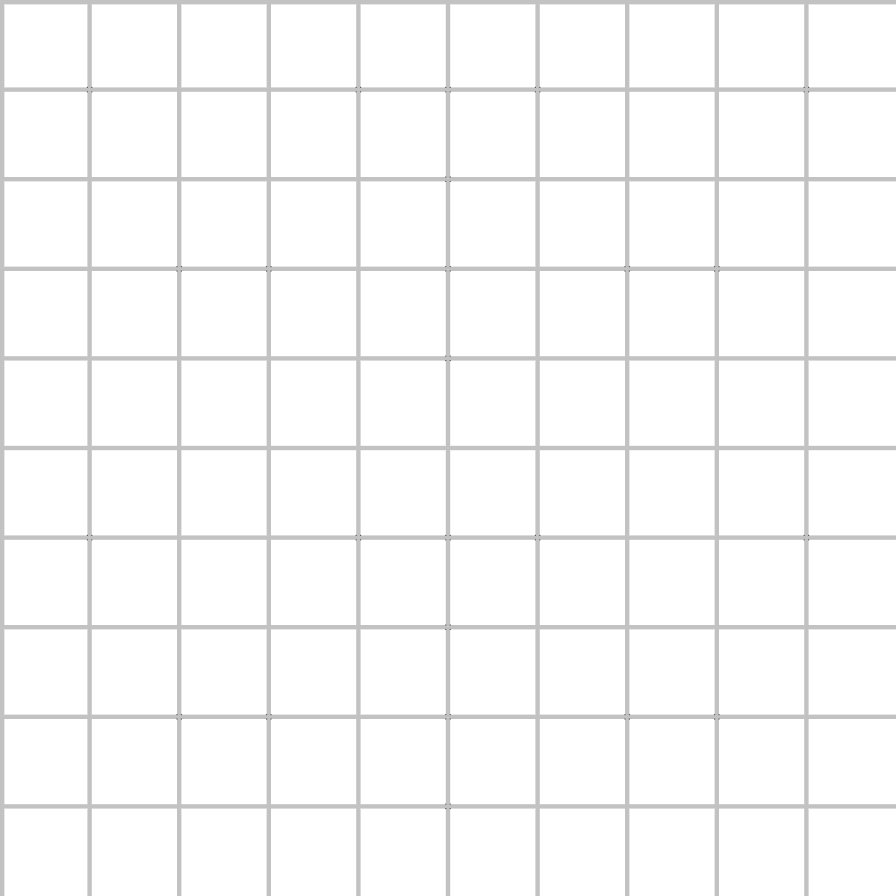
Reproduce this pattern procedurally as a Shadertoy shader.

```glsl
// Ten by ten grid of thin grey lines on white, with tiny dark specks at some crossings.

const float CELLS = 10.0;
const float LINE_WIDTH = 0.0049;
const float SPECK_SIZE = 0.0013;
const vec3 PAPER_COLOR = vec3(1.0);
const vec3 LINE_COLOR = vec3(0.76);
const vec3 SPECK_COLOR = vec3(0.35);

// Antialiased coverage of a band of the given width, per axis
vec2 bandCoverage(vec2 dist, float width, vec2 pixel) {
    return clamp((0.5 * width - dist) / pixel + 0.5, 0.0, 1.0)
         * min(vec2(1.0), width / pixel);
}

// Index of the nearest line; the right and bottom borders stay open
vec2 nearestLine(vec2 p, float cells) {
    return min(floor(p * cells + 0.5), cells - 1.0);
}

// Signed offset from the line; border lines sit fully inside the canvas
vec2 lineOffset(vec2 p, vec2 index, float cells, float width) {
    return p - max(index / cells, 0.5 * width);
}

// Crossings that carry specks follow a rule that repeats every five lines
float hasSpecks(vec2 index) {
    vec2 phase = mod(index, 5.0);
    vec2 squares = mod(phase * phase, 5.0);
    bool middleColumn = phase.x < 0.5;
    bool speckedRow = mod(phase.y, 2.0) > 0.5;
    bool paired = speckedRow && abs(squares.x - squares.y) < 0.5;
    bool inside = min(index.x, index.y) > 0.5 && phase.y > 0.5;
    return inside && (middleColumn || paired) ? 1.0 : 0.0;
}

void mainImage(out vec4 fragColor, in vec2 fragCoord) {
    vec2 pixel = 1.0 / iResolution.xy;
    vec2 p = fragCoord * pixel;
    p.y = 1.0 - p.y; // rows count from the top

    vec2 index = nearestLine(p, CELLS);
    vec2 offset = abs(lineOffset(p, index, CELLS, LINE_WIDTH));

    // Grid lines
    vec2 lines = bandCoverage(offset, LINE_WIDTH, pixel);
    vec3 color = mix(PAPER_COLOR, LINE_COLOR, max(lines.x, lines.y));

    // Specks on the four corners of a crossing
    vec2 corner = abs(offset - 0.5 * LINE_WIDTH);
    vec2 speck = bandCoverage(corner, SPECK_SIZE, pixel);
    color = mix(color, SPECK_COLOR, speck.x * speck.y * hasSpecks(index));

    fragColor = vec4(color, 1.0);
}
```
